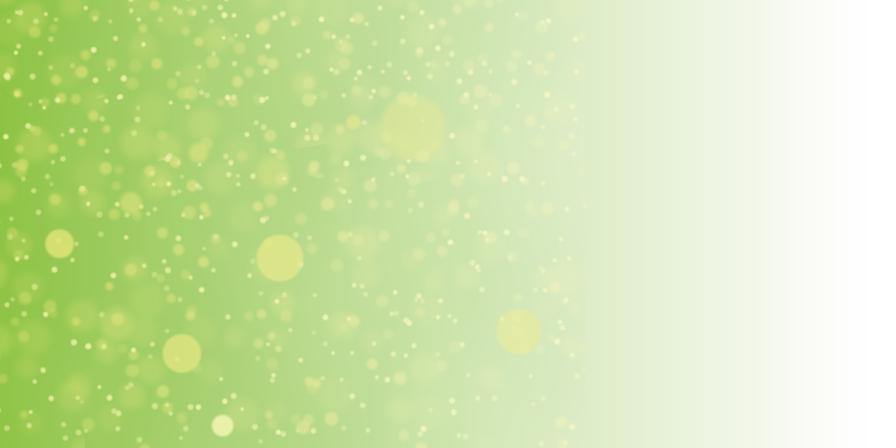
A Shadertoy shader for this background:

```glsl
// Pale golden bokeh drifting over a green-to-white horizontal gradient.
// Jittered cell layers scatter the dust; a short loop adds the large discs,
// and layered sines give a faint haze. Lengths are in canvas heights.

vec3 hash3(vec2 p) {
    vec3 q = fract(vec3(p.xyx) * vec3(0.1031, 0.1030, 0.0973));
    q += dot(q, q.yxz + 33.33);
    return fract((q.xxy + q.yzz) * q.zyx);
}

// Soft-edged disc, 1 inside and 0 outside
float disc(vec2 p, float radius, float blur) {
    float edge = blur + 0.75 / iResolution.y;
    return 1.0 - smoothstep(radius - edge, radius + edge, length(p));
}

// One jittered disc per cell; each stays inside its own cell
float dust(vec2 p, float cell, float radius, float blur, float density, float seed) {
    vec2 id = floor(p / cell);
    vec3 place = hash3(id + seed);
    vec3 look = hash3(id + seed + 57.0);
    float margin = min((radius + blur) / cell, 0.45);
    vec2 center = (id + mix(vec2(margin), vec2(1.0 - margin), place.xy)) * cell;
    float size = radius * mix(0.55, 1.0, look.x);
    return disc(p - center, size, blur) * step(place.z, density) * mix(0.4, 1.0, look.y);
}

// Slow cloudy variation between -1 and 1
float haze(vec2 p) {
    return 0.5 * sin(p.x * 7.0 + 2.0 * sin(p.y * 5.0))
         + 0.5 * sin(p.y * 9.0 - p.x * 4.0 + 1.5 * sin(p.x * 11.0));
}

void mainImage(out vec4 fragColor, in vec2 fragCoord) {
    vec2 uv = fragCoord / iResolution.xy;
    vec2 p = vec2(uv.x * 2.0, uv.y);

    // Background gradient, bowed slightly toward the light end
    float ramp = uv.x + 0.09 * uv.x * (1.0 - uv.x);
    vec3 color = mix(vec3(0.555, 0.765, 0.27), vec3(1.02, 1.005, 1.03), ramp);

    // The dusty area ends at a narrow vertical boundary
    float dusty = 1.0 - smoothstep(1.300, 1.312, p.x);
    color += dusty * vec3(0.010, 0.006, 0.012) * haze(p);

    vec3 glow = mix(vec3(0.86, 0.88, 0.44), vec3(0.93, 0.945, 0.74),
                    smoothstep(0.0, 1.3, p.x));
    vec3 spark = mix(glow, vec3(0.98, 0.99, 0.80), 0.55);

    // Scattered dust, denser in the upper half, from wide blurs to bright specks
    float density = mix(0.48, 0.34, p.x / 1.3) + 0.20 * smoothstep(0.4, 0.9, p.y);
    for (int i = 0; i < 3; i++) {
        float k = float(i);
        vec2 q = p + vec2(0.037, 0.061) * k;
        float wide = dust(q, 0.15, 0.038, 0.014, density, 11.0 + 31.0 * k);
        float medium = dust(q, 0.080, 0.015, 0.004, density * 0.75, 17.0 + 43.0 * k);
        float fine = dust(q, 0.062, 0.0068, 0.0015, density * 0.75, 23.0 + 59.0 * k);
        color = mix(color, glow, 0.32 * wide * dusty);
        color = mix(color, glow, 0.68 * medium * dusty);
        color = mix(color, spark, 0.95 * fine * dusty);
    }

    // Large discs: center, radius, opacity
    vec4 discs[11] = vec4[11](
        vec4(0.133, 0.456, 0.032, 0.85), vec4(0.625, 0.424, 0.052, 0.80),
        vec4(0.406, 0.211, 0.043, 0.80), vec4(1.159, 0.260, 0.050, 0.70),
        vec4(0.922, 0.714, 0.073, 0.50), vec4(0.497, 0.050, 0.024, 0.92),
        vec4(0.292, 0.547, 0.024, 0.60), vec4(0.443, 0.659, 0.021, 0.60),
        vec4(0.789, 0.727, 0.016, 0.70), vec4(0.609, 0.615, 0.036, 0.42),
        vec4(0.260, 0.276, 0.036, 0.38));
    vec3 gold = mix(glow, vec3(0.89, 0.90, 0.50), 0.45);
    for (int i = 0; i < 11; i++) {
        vec4 d = discs[i];
        float blur = mix(0.014, 0.003, smoothstep(0.3, 0.8, d.w));
        vec3 tint = mix(gold, spark, smoothstep(0.86, 0.92, d.w));
        color = mix(color, tint, d.w * disc(p - d.xy, d.z, blur));
    }

    fragColor = vec4(clamp(color, 0.0, 1.0), 1.0);
}
```
